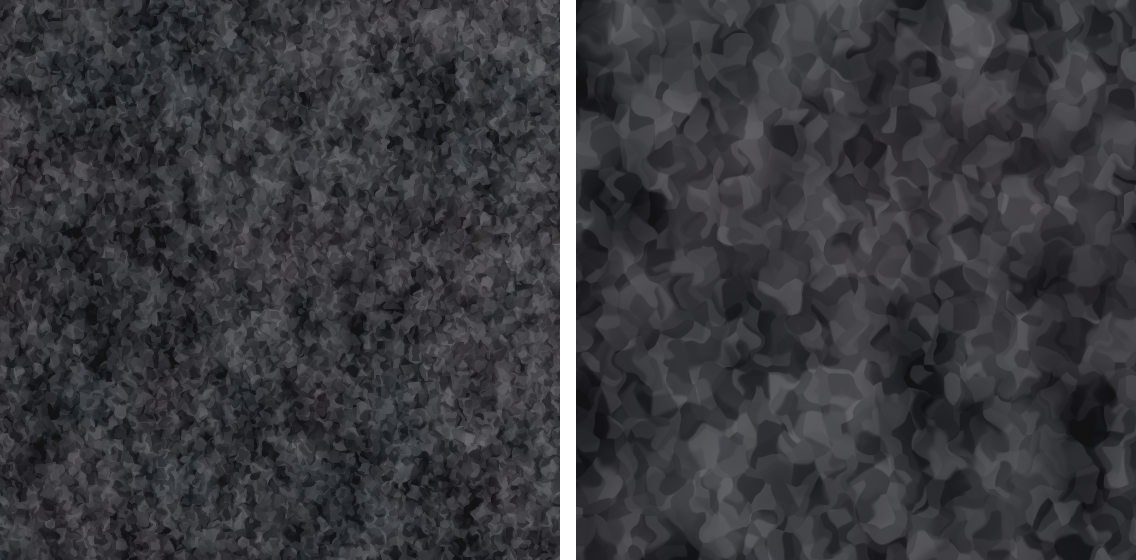
Left, the full canvas; right, a detail of the centre.
This texture is drawn by a three.js fragment shader. Its source:

```glsl
#define BASE_COLOR vec3(0.208, 0.211, 0.227)
#define COARSE_GRAINS vec2(64.0, 52.0)
#define FINE_GRAINS vec2(122.0, 98.0)
#define COARSE_CONTRAST 0.14
#define FINE_CONTRAST 0.13
#define PATCH_CONTRAST 0.14
#define CLOUD_CONTRAST 0.10
#define STREAK_CONTRAST 0.05
#define EDGE_SHARPNESS 22.0
#define TINT_STRENGTH 0.035

varying vec2 vUv;

vec3 hash3(vec2 cell) {
  vec3 p = fract(vec3(cell.xyx) * vec3(0.1031, 0.1030, 0.0973));
  p += dot(p, p.yxz + 33.33);
  return fract((p.xxy + p.yzz) * p.zyx);
}

float valueNoise(vec2 p) {
  vec2 cell = floor(p);
  vec2 f = fract(p);
  f = f * f * (3.0 - 2.0 * f);
  float bottom = mix(hash3(cell).x, hash3(cell + vec2(1.0, 0.0)).x, f.x);
  float top = mix(hash3(cell + vec2(0.0, 1.0)).x, hash3(cell + 1.0).x, f.x);
  return mix(bottom, top, f.y);
}

float fbm(vec2 p) {
  float sum = 0.0;
  float weight = 0.5;
  for (int i = 0; i < 3; i++) {
    sum += weight * valueNoise(p);
    p = p * 2.03 + 17.3;
    weight *= 0.5;
  }
  return sum / 0.875;
}

// Soft Voronoi cells, each grain with its own random brightness
float grains(vec2 p) {
  vec2 cell = floor(p);
  float sum = 0.0;
  float total = 0.0;
  for (int y = -1; y <= 1; y++) {
    for (int x = -1; x <= 1; x++) {
      vec2 neighbor = cell + vec2(float(x), float(y));
      vec3 grain = hash3(neighbor);
      vec2 offset = neighbor + grain.xy - p;
      float weight = exp(-EDGE_SHARPNESS * dot(offset, offset)) + 1e-9;
      sum += weight * grain.z;
      total += weight;
    }
  }
  return sum / total - 0.5;
}

void main() {
  // Ragged grain outlines
  vec2 jitter = vec2(valueNoise(vUv * 95.0 + 40.0), valueNoise(vUv * 95.0 + 170.0)) - 0.5;
  vec2 uv = vUv + jitter * 0.011;

  // Speckle at two sizes
  float tone = COARSE_CONTRAST * grains(uv * COARSE_GRAINS + 11.0);
  tone += FINE_CONTRAST * grains(uv * FINE_GRAINS + 253.0);

  // Light and dark clusters, broad clouds and faint vertical streaks
  tone += PATCH_CONTRAST * (valueNoise(uv * vec2(30.0, 24.0) + 71.0) - 0.5);
  tone += CLOUD_CONTRAST * (fbm(vUv * vec2(5.0, 4.0) + 5.0) - 0.5);
  tone += STREAK_CONTRAST * (fbm(vUv * vec2(24.0, 3.0) + 130.0) - 0.5);
  tone += 0.035 * (vUv.x - 0.5) + 0.015 * (vUv.y - 0.5);

  // Slight warm and cool drift over the stone
  float warmth = fbm(vUv * 7.0 + 90.0) - 0.5;
  vec3 tint = TINT_STRENGTH * warmth * vec3(1.0, -0.2, -0.5);

  vec3 color = BASE_COLOR + tone + tint;
  gl_FragColor = vec4(clamp(color, 0.07, 0.46), 1.0);
}
```
